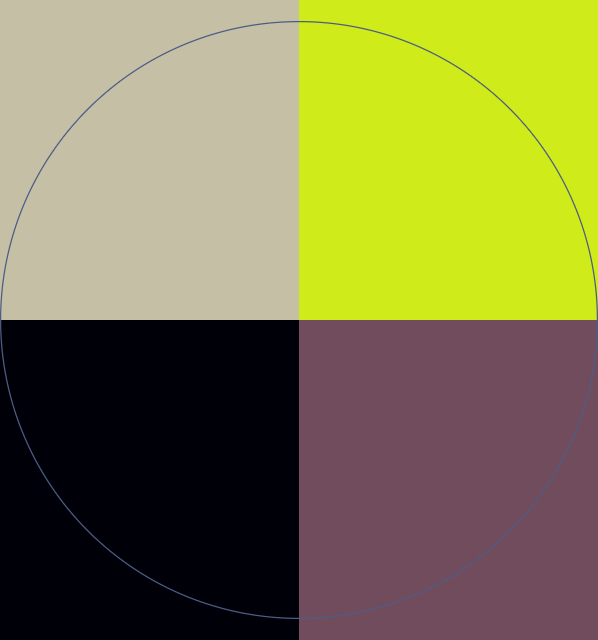
Reproduce this background procedurally as a Shadertoy shader.

```glsl
// Four flat colour quadrants with a thin blue circle spanning the canvas.

const vec3 SAND  = vec3(0.773, 0.749, 0.651);
const vec3 LIME  = vec3(0.812, 0.922, 0.102);
const vec3 NIGHT = vec3(0.000, 0.000, 0.035);
const vec3 PLUM  = vec3(0.443, 0.298, 0.361);
const vec3 BLUE  = vec3(0.300, 0.360, 0.520);

const float RADIUS = 0.499;
const float LINE_WIDTH = 0.0021;

// Antialiased coverage of the region where dist is negative
float coverage(float dist, float pixel) {
    return clamp(0.5 - dist / pixel, 0.0, 1.0);
}

// Signed distance to a ring of the given radius and line width
float ringDistance(vec2 p, float radius, float width) {
    return abs(length(p) - radius) - 0.5 * width;
}

// Four colours meeting at the centre
vec3 quadrants(vec2 p, float pixel) {
    float right = coverage(-p.x, pixel);
    float top = coverage(-p.y, pixel);
    return mix(mix(NIGHT, PLUM, right), mix(SAND, LIME, right), top);
}

void mainImage(out vec4 fragColor, in vec2 fragCoord) {
    // Centred coordinates; the shorter canvas side has length one
    float pixel = 1.0 / min(iResolution.x, iResolution.y);
    vec2 p = (fragCoord - 0.5 * iResolution.xy) * pixel;

    vec3 color = quadrants(p, pixel);
    float line = coverage(ringDistance(p, RADIUS, LINE_WIDTH), pixel);
    fragColor = vec4(mix(color, BLUE, line), 1.0);
}
```
